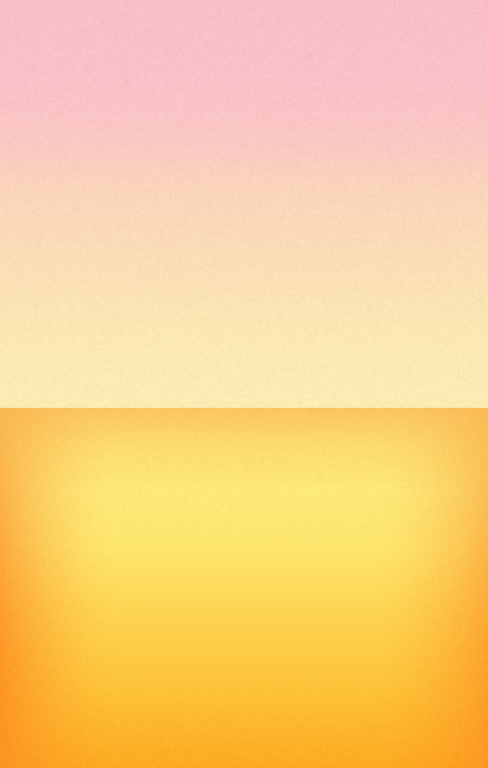
A Shadertoy shader for this background:

```glsl
// Grainy pink-to-cream sky above a glowing yellow field with warm orange edges.

const float HORIZON = 0.469;
const vec2 GRAIN_CELLS = vec2(326.0, 512.0);
const float SKY_GRAIN = 0.045;
const float FIELD_GRAIN = 0.035;
const float EDGE_WIDTH = 0.24;
const vec3 EDGE_HIGH = vec3(0.98, 0.71, 0.30);
const vec3 EDGE_LOW = vec3(0.99, 0.57, 0.13);

// Gradient stops: colour and position, measured away from the horizon.
const int SKY_STOPS = 7;
const vec4 SKY[SKY_STOPS] = vec4[](
    vec4(0.985, 0.925, 0.705, 0.00),
    vec4(0.984, 0.905, 0.700, 0.19),
    vec4(0.982, 0.862, 0.715, 0.39),
    vec4(0.980, 0.825, 0.735, 0.56),
    vec4(0.980, 0.785, 0.765, 0.64),
    vec4(0.978, 0.755, 0.782, 0.80),
    vec4(0.975, 0.745, 0.792, 1.00));
const int FIELD_STOPS = 7;
const vec4 FIELD[FIELD_STOPS] = vec4[](
    vec4(0.980, 0.770, 0.380, 0.00),
    vec4(0.988, 0.855, 0.430, 0.10),
    vec4(0.990, 0.915, 0.475, 0.23),
    vec4(0.992, 0.900, 0.425, 0.39),
    vec4(0.992, 0.835, 0.325, 0.56),
    vec4(0.990, 0.765, 0.220, 0.78),
    vec4(0.990, 0.665, 0.130, 1.00));

float hash(vec2 p) {
    vec3 q = fract(vec3(p.xyx) * 0.1031);
    q += dot(q, q.yzx + 33.33);
    return fract((q.x + q.y) * q.z);
}

float valueNoise(vec2 p) {
    vec2 cell = floor(p);
    vec2 f = fract(p);
    f = f * f * (3.0 - 2.0 * f);
    float low = mix(hash(cell), hash(cell + vec2(1.0, 0.0)), f.x);
    float high = mix(hash(cell + vec2(0.0, 1.0)), hash(cell + 1.0), f.x);
    return mix(low, high, f.y);
}

vec3 skyColor(float height) {
    vec3 color = SKY[0].rgb;
    for (int i = 1; i < SKY_STOPS; i++) {
        float t = (height - SKY[i - 1].w) / (SKY[i].w - SKY[i - 1].w);
        color = mix(color, SKY[i].rgb, clamp(t, 0.0, 1.0));
    }
    return color;
}

vec3 fieldColor(vec2 uv, float depth) {
    vec3 color = FIELD[0].rgb;
    for (int i = 1; i < FIELD_STOPS; i++) {
        float t = (depth - FIELD[i - 1].w) / (FIELD[i].w - FIELD[i - 1].w);
        color = mix(color, FIELD[i].rgb, clamp(t, 0.0, 1.0));
    }
    // Orange glow creeping in from both sides, a little stronger on the left.
    float left = pow(clamp(1.0 - uv.x / EDGE_WIDTH, 0.0, 1.0), 1.7);
    float right = pow(clamp(1.0 - (1.0 - uv.x) / EDGE_WIDTH, 0.0, 1.0), 1.7);
    vec3 edge = mix(EDGE_HIGH, EDGE_LOW, smoothstep(0.0, 0.8, depth));
    return mix(color, edge, clamp(0.92 * left + 0.72 * right, 0.0, 1.0));
}

void mainImage(out vec4 fragColor, in vec2 fragCoord) {
    vec2 uv = fragCoord / iResolution.xy;
    float height = clamp((uv.y - HORIZON) / (1.0 - HORIZON), 0.0, 1.0);
    float depth = clamp((HORIZON - uv.y) / HORIZON, 0.0, 1.0);

    // Fine grain, fading out in the smooth heart of the field.
    vec2 grainPos = uv * GRAIN_CELLS;
    float grain = 0.6 * valueNoise(grainPos) + 0.4 * valueNoise(grainPos * 0.63 + 71.0) - 0.5;
    vec2 heart = abs(vec2(uv.x - 0.53, depth - 0.58));
    float calm = (1.0 - smoothstep(0.22, 0.36, heart.x)) * (1.0 - smoothstep(0.15, 0.30, heart.y));

    vec3 sky = skyColor(height) + grain * SKY_GRAIN * vec3(0.5, 1.0, 1.0);
    vec3 field = fieldColor(uv, depth) + grain * FIELD_GRAIN * (1.0 - calm) * vec3(0.4, 1.0, 1.2);

    // Smooth horizon line.
    float soft = 0.6 / iResolution.y;
    vec3 color = mix(field, sky, smoothstep(-soft, soft, uv.y - HORIZON));
    fragColor = vec4(clamp(color, 0.0, 1.0), 1.0);
}
```
